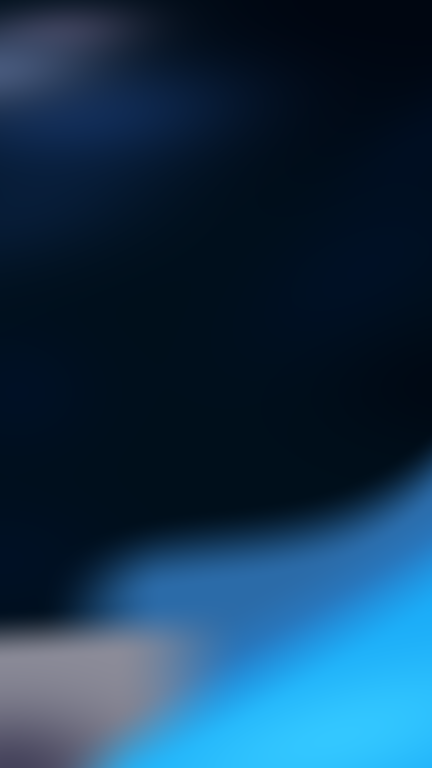
This background is drawn by a Shadertoy shader. Its source:

```glsl
const vec3 NIGHT      = vec3(0.000, 0.058, 0.105);
const vec3 NIGHT_EDGE = vec3(0.000, 0.022, 0.065);
const vec3 NAVY_GLOW  = vec3(0.000, 0.065, 0.165);
const vec3 DEEP_BLUE  = vec3(0.060, 0.170, 0.340);
const vec3 SLATE      = vec3(0.290, 0.360, 0.500);
const vec3 MAUVE      = vec3(0.270, 0.260, 0.360);
const vec3 STEEL_BLUE = vec3(0.170, 0.420, 0.660);
const vec3 AZURE      = vec3(0.150, 0.500, 0.800);
const vec3 WARM_GREY  = vec3(0.550, 0.550, 0.600);
const vec3 PLUM       = vec3(0.250, 0.240, 0.340);
const vec3 CYAN       = vec3(0.100, 0.670, 0.970);
const vec3 CYAN_CORE  = vec3(0.200, 0.780, 1.000);

const float BAND_SOFTNESS = 0.050;
const float GREY_SOFTNESS = 0.034;
const float CYAN_SOFTNESS = 0.055;
const float GLOW_TILT     = 0.30;

// Elliptical Gaussian glow, tilted counterclockwise
float glow(vec2 p, vec2 center, vec2 radius, float tilt) {
    float c = cos(tilt), s = sin(tilt);
    vec2 d = mat2(c, -s, s, c) * (p - center) / radius;
    return exp(-dot(d, d));
}

// Coverage below a soft horizon
float below(float y, float horizon, float softness) {
    return 1.0 - smoothstep(horizon - softness, horizon + softness, y);
}

void mainImage(out vec4 fragColor, in vec2 fragCoord) {
    vec2 p = fragCoord / iResolution.xy;
    float x = p.x, y = p.y;

    // Night backdrop with faint navy haze
    vec3 color = mix(NIGHT, NIGHT_EDGE, smoothstep(0.65, 1.0, y) * smoothstep(0.1, 0.8, x));
    color = mix(color, NIGHT_EDGE, 0.7 * glow(p, vec2(1.05, 0.50), vec2(0.28, 0.08), 0.0));
    color = mix(color, NAVY_GLOW, 0.65 * glow(p, vec2(0.84, 0.65), vec2(0.28, 0.09), GLOW_TILT));
    color = mix(color, NAVY_GLOW, 0.50 * glow(p, vec2(1.00, 0.82), vec2(0.22, 0.06), GLOW_TILT));
    color = mix(color, NAVY_GLOW, 0.65 * glow(p, vec2(0.04, 0.49), vec2(0.18, 0.08), 0.0));
    color = mix(color, NAVY_GLOW, 0.60 * glow(p, vec2(0.00, 0.27), vec2(0.25, 0.08), 0.0));

    // Misty light in the upper left
    color = mix(color, DEEP_BLUE, 0.45 * glow(p, vec2(0.05, 0.73), vec2(0.34, 0.08), 0.12));
    color = mix(color, DEEP_BLUE, 0.95 * glow(p, vec2(0.20, 0.845), vec2(0.34, 0.065), 0.06));
    color = mix(color, MAUVE, 0.80 * glow(p, vec2(0.14, 0.957), vec2(0.18, 0.035), 0.05));
    color = mix(color, SLATE, 0.95 * glow(p, vec2(-0.02, 0.908), vec2(0.24, 0.053), 0.04));

    // Steel blue band, richer toward its lower edge
    float bandTop = 0.175 + x * (0.547 + x * (-0.946 + x * 0.616));
    float cyanTop = -0.055 + x * (0.27 + x * 0.04);
    float band = below(y, bandTop, BAND_SOFTNESS) * smoothstep(0.08, 0.38, x);
    vec3 bandColor = mix(STEEL_BLUE, AZURE, below(y, cyanTop + 0.05, 0.06));
    color = mix(color, bandColor, band);

    // Warm grey haze sinking into plum
    float grey = below(y, 0.172 + 0.03 * x, GREY_SOFTNESS) * (1.0 - smoothstep(0.26, 0.58, x));
    vec3 greyColor = mix(WARM_GREY, PLUM, 0.95 * glow(p, vec2(0.02, -0.01), vec2(0.26, 0.085), 0.0));
    color = mix(color, greyColor, grey);

    // Bright cyan sweep
    vec3 cyanColor = mix(CYAN, CYAN_CORE, glow(p, vec2(0.78, 0.04), vec2(0.45, 0.085), 0.15));
    color = mix(color, cyanColor, below(y, cyanTop, CYAN_SOFTNESS) * smoothstep(0.10, 0.32, x));

    fragColor = vec4(color, 1.0);
}
```
